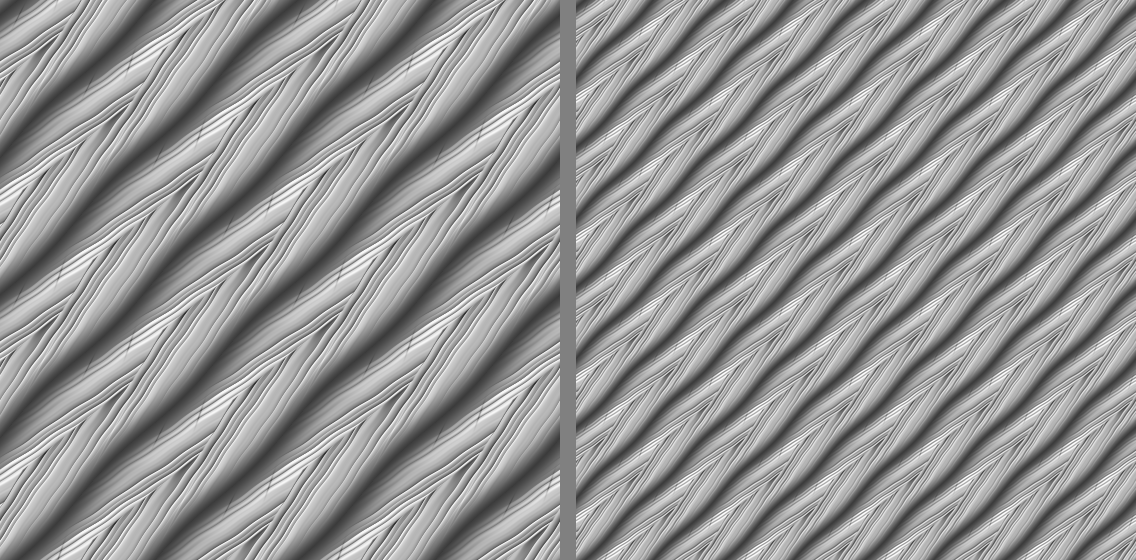
Left: one tile. Right: repeated 2 by 2.
Write a Shadertoy shader that draws this texture.

```glsl
// Grey diagonal ropes of overlapping fibres that meet in chevrons, split by dark grooves.

const float DIAGONALS = 4.0;        // ropes across the canvas, each with 2 chevrons per width
const float GROOVE_AT = 0.12;       // groove position across a rope cell
const float GROOVE_SWAY = 0.03;
const float SEAM_LOW = 0.52;        // seam where the two fibre families meet
const float SEAM_RISE = 0.15;
const float TIP_AT = 0.104;         // chevron tip along the rope
const float TIP_FALL = 0.3;
const float SEAM_MID = 0.62;
const float SHALLOW_SLOPE = 0.40;
const float STEEP_SLOPE = 0.38;
const float LINE_WIDTH = 0.032;     // bright rim of a fibre
const float LINE_GAIN = 0.46;
const float SHADE_WIDTH = 0.075;    // shadow in front of a rim
const float SHADE_GAIN = 0.40;
const float RIM_SOFTNESS = 0.018;
const float GRAIN = 0.17;
const vec3 GROOVE_COLOR = vec3(0.21);
const vec3 FIBRE_COLOR = vec3(0.77);
const float TAU = 6.2831853;

const int EDGES = 5;
// Position of each fibre edge, and its strength.
const vec2 SHALLOW_EDGES[EDGES] = vec2[](vec2(-0.02, 1.0), vec2(0.09, 0.4),
    vec2(0.22, 1.0), vec2(0.72, 0.45), vec2(0.86, 0.7));
const vec2 STEEP_EDGES[EDGES] = vec2[](vec2(0.20, 0.7), vec2(0.41, 1.0),
    vec2(0.54, 0.4), vec2(0.69, 1.0), vec2(0.80, 0.6));

float hash(vec2 p) {
    return fract(sin(dot(p, vec2(127.1, 311.7))) * 43758.5453);
}

// Value noise that wraps after a whole number of cells.
float wrapNoise(vec2 p, vec2 period) {
    vec2 i = floor(p), f = fract(p);
    f = f * f * (3.0 - 2.0 * f);
    vec2 lo = mod(i, period), hi = mod(i + 1.0, period);
    return mix(mix(hash(lo), hash(vec2(hi.x, lo.y)), f.x),
               mix(hash(vec2(lo.x, hi.y)), hash(hi), f.x), f.y);
}

float wrapSigned(float x) {
    return fract(x + 0.5) - 0.5;
}

float bump(float x, float width) {
    return exp(-x * x / (width * width));
}

// Shadow before a fibre edge (x < 0) and bright rim after it (x > 0).
float rim(float x) {
    x = wrapSigned(x);
    float shadow = -SHADE_GAIN * exp(-abs(x) / SHADE_WIDTH);
    float line = LINE_GAIN * exp(-abs(x) / LINE_WIDTH);
    return mix(shadow, line, smoothstep(-RIM_SOFTNESS, RIM_SOFTNESS, x));
}

// Fine streaks running along the fibres.
float streaks(float along, float across) {
    float coarse = wrapNoise(vec2(along * 2.0, across * 9.0), vec2(2.0, 9.0));
    float fine = wrapNoise(vec2(along * 3.0, across * 23.0), vec2(3.0, 23.0));
    return GRAIN * (0.6 * coarse + 0.4 * fine - 0.5);
}

// Zigzag: climbs with the shallow fibres, falls back with the steep ones.
float seamPosition(float along) {
    float q = fract(along - TIP_AT);
    return SEAM_LOW + SEAM_RISE * max(1.0 - q / TIP_FALL, (q - TIP_FALL) / (1.0 - TIP_FALL));
}

float shallowDetail(float along, float b, float depth, float wobble) {
    float s = along - (b - SEAM_MID) / SHALLOW_SLOPE + wobble;
    float detail = 0.0;
    for (int i = 0; i < EDGES; i++)
        detail += SHALLOW_EDGES[i].y * rim(SHALLOW_EDGES[i].x - s);
    detail *= smoothstep(0.08, 0.32, depth);
    // Lit fibres rising out of the groove, with dark gaps between them.
    float lit = 0.6 * bump(wrapSigned(s - 0.65), 0.05) + bump(wrapSigned(s - 0.79), 0.055)
              + bump(wrapSigned(s - 0.94), 0.06);
    float gaps = bump(wrapSigned(s - 0.72), 0.03) + bump(wrapSigned(s - 0.865), 0.03);
    detail += (0.24 * lit - 0.15 * gaps) * bump(depth - 0.27, 0.15);
    // Short thin cracks across them.
    float crack = bump(wrapSigned(along + b - 0.62), 0.010) * bump(depth - 0.24, 0.05)
                + 0.6 * bump(wrapSigned(along + 1.5 * b - 0.38), 0.012) * bump(depth - 0.13, 0.04);
    return detail - 0.25 * crack + streaks(along, s) * smoothstep(0.03, 0.25, depth);
}

float steepDetail(float along, float b, float depth, float wobble, float fromSeam) {
    float t = along + (b - SEAM_MID) / STEEP_SLOPE + wobble;
    float detail = 0.0;
    for (int i = 0; i < EDGES; i++)
        detail += STEEP_EDGES[i].y * rim(t - STEEP_EDGES[i].x);
    detail *= smoothstep(0.08, 0.30, depth);
    // Shade where fibres tuck under the seam.
    float gaps = 0.5 + 0.5 * cos(TAU * 3.0 * (t - 0.76));
    detail -= 0.40 * gaps * exp(-max(fromSeam, 0.0) / 0.06);
    // Faint light scratches.
    float scratch = bump(wrapSigned(along + 1.6 * (b - 0.8)), 0.012);
    detail += 0.12 * scratch * bump(depth - 0.25, 0.12);
    return detail + streaks(along, t) * smoothstep(0.02, 0.2, depth);
}

void mainImage(out vec4 fragColor, in vec2 fragCoord) {
    // Cell axes: along the rising diagonal, and across it.
    vec2 uv = fragCoord / iResolution.xy;
    float along = (uv.x + uv.y) * DIAGONALS * 0.5;
    float across = (uv.x - uv.y) * DIAGONALS;

    float groove = GROOVE_AT + GROOVE_SWAY * sin(TAU * along);
    float c = fract(across - groove);
    float b = c + groove;
    float wobble = 0.014 * sin(TAU * (2.0 * along + c)) + 0.010 * sin(TAU * (5.0 * along - c));

    // Rounded body of the rope, then the fibres on both sides of the seam.
    float body = smoothstep(-0.05, 0.33, c) * (1.0 - smoothstep(0.75, 1.03, c));
    float fromSeam = b - seamPosition(along);
    float detail = mix(shallowDetail(along, b, c, wobble),
                       steepDetail(along, b, 1.0 - c, wobble, fromSeam),
                       smoothstep(-0.01, 0.01, fromSeam));

    vec3 color = mix(GROOVE_COLOR, FIBRE_COLOR, body) + detail;
    fragColor = vec4(clamp(color, 0.2, 0.97), 1.0);
}
```
